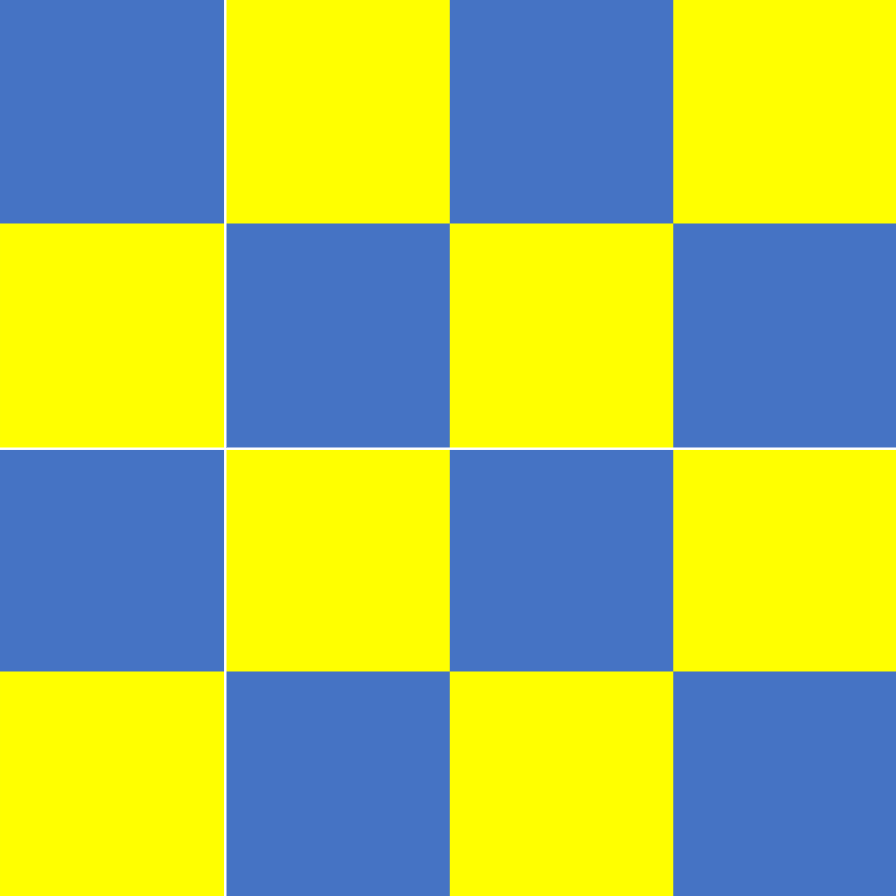
Give the GLSL for this pattern, as a Shadertoy shader.

```glsl
// A four by four checkerboard of yellow and blue squares, with one thin white
// seam running down and one running across. The squares are the product of two
// box-filtered square waves; a slight warp that vanishes at the rim shifts cells.

// Box-filtered step: 0 below the edge, 1 above it, blended over one pixel.
vec2 coverage(vec2 signedDist, vec2 pixel) {
    return clamp(signedDist / pixel + 0.5, 0.0, 1.0);
}

void mainImage(out vec4 fragColor, in vec2 fragCoord) {
    const float PI = 3.14159;
    vec2 uv = fragCoord / iResolution.xy;
    vec2 pixel = 4.0 / iResolution.xy;  // one pixel, in cells

    // Slightly uneven cell borders, fixed at the canvas rim so that it tiles
    vec2 bump = sin(PI * uv) * vec2(0.002, -0.0008 * cos(4.0 * PI * uv.y));
    vec2 cell = 4.0 * (uv - bump);

    // Signed distance to the nearest border: positive in even cells
    vec2 toBorder = 0.5 - abs(mod(cell + 0.5, 2.0) - 1.0);
    vec2 wave = 2.0 * coverage(toBorder, pixel) - 1.0;
    float checker = 0.5 + 0.5 * wave.x * wave.y;
    vec3 color = mix(vec3(0.27, 0.45, 0.77), vec3(1.0, 1.0, 0.0), checker);

    // White seams: the first vertical border and the middle horizontal one
    vec2 toSeam = cell - vec2(1.0, 2.0);
    vec2 seam = coverage(toSeam + 0.0055, pixel) - coverage(toSeam - 0.0055, pixel);
    color = mix(color, vec3(1.0), max(seam.x, seam.y));

    fragColor = vec4(color, 1.0);
}
```
